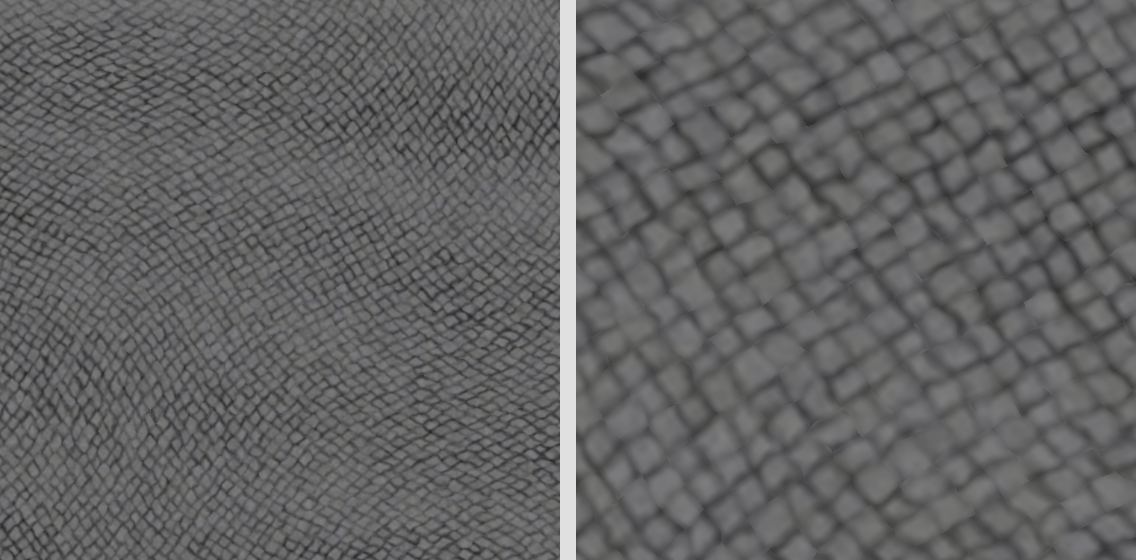
Left: the whole. Right: its middle third, enlarged.
Give the GLSL for this texture, as a three.js fragment shader.

```glsl
// Grey woven cloth: two families of curved thread grooves cross into small
// rounded knots. Wavy phase functions bend the grid, each groove segment is
// shifted, frayed and deepened at random; broad folds and grain shade it.

varying vec2 vUv;

const float THREADS = 46.0;
const vec3 GROOVE_GREY = vec3(0.277, 0.277, 0.280);
const vec3 THREAD_GREY = vec3(0.450, 0.450, 0.452);

float hash(vec2 p) {
  vec3 q = fract(vec3(p.xyx) * 0.1031);
  q += dot(q, q.yzx + 33.33);
  return fract((q.x + q.y) * q.z);
}

float noise(vec2 p) {
  vec2 cell = floor(p);
  vec2 f = fract(p);
  f = f * f * (3.0 - 2.0 * f);
  float low = mix(hash(cell), hash(cell + vec2(1.0, 0.0)), f.x);
  float high = mix(hash(cell + vec2(0.0, 1.0)), hash(cell + 1.0), f.x);
  return mix(low, high, f.y);
}

// Signed noise, from -1 to 1
float wobble(vec2 p, float scale, float seed) {
  return 2.0 * noise(p * scale + seed) - 1.0;
}

vec2 wobble2(vec2 p, float scale, float seed) {
  return vec2(wobble(p, scale, seed), wobble(p, scale, seed + 54.0));
}

// Thread coordinates: x counts falling lines, y counts rising lines
vec2 weaveCoords(vec2 p) {
  float falling = dot(p, vec2(0.72, 0.82)) + 0.040 * sin(5.0 * (p.x - p.y));
  float rising = dot(p, vec2(-0.72, 0.80)) + 0.045 * sin(4.6 * (p.x + p.y - 1.10));
  vec2 drift = 0.010 * wobble2(p, 5.0, 3.0);
  vec2 jitter = 0.0026 * wobble2(p, 40.0, 17.0) + 0.0022 * wobble2(p, 105.0, 29.0);
  return THREADS * (vec2(falling, rising) + drift + jitter) + 100.0;
}

// Soft groove along whole values of "across", broken into segments by "along"
float groove(float across, float along, float seed) {
  float line = floor(across + 0.5);
  vec2 segment = vec2(line, floor(along)) + seed;
  float shift = 0.28 * (hash(segment) - 0.5);
  float depth = mix(0.42, 1.12, hash(segment + 57.0));
  float gap = abs(across - line - shift);
  return depth * (1.0 - smoothstep(-0.05, 0.34, gap));
}

// Broad folds: positive values are lighter and flatter
float foldShade(vec2 p) {
  float height = p.y + 0.12 * p.x + 0.04 * wobble(p, 3.5, 83.0);
  float waves = cos(21.7 * (height - 0.76));
  float strength = mix(0.25, 0.9, noise(p * 3.0 + 37.0));
  float topEdge = smoothstep(0.94, 0.99, p.y);
  float patches = wobble(p, 5.0, 9.0) + 0.5 * wobble(p, 11.0, 47.0);
  return strength * waves + 0.5 * patches + 0.8 * topEdge;
}

void main() {
  vec2 p = vUv;
  vec2 weave = weaveCoords(p);
  float fold = foldShade(p);

  // Crossing grooves merge around round knots, with dark pits where they meet
  float fallingGroove = groove(weave.x, weave.y, 0.0);
  float risingGroove = groove(weave.y, weave.x, 211.0);
  float pit = fallingGroove * risingGroove;
  float dark = fallingGroove + risingGroove - 0.70 * pit;

  // Frayed fibres, and shallower grooves on the light folds
  dark *= 1.0 + 0.30 * wobble(p, 130.0, 151.0);
  dark = mix(0.42, dark, clamp(0.95 - 0.30 * fold, 0.45, 1.15));

  // Each knot gets its own slight tone
  float tone = 0.030 * (hash(floor(weave) + 5.0) - 0.5) * max(1.0 - dark, 0.0);
  float grain = 0.022 * wobble(p, 190.0, 23.0) + 0.022 * wobble(p, 100.0, 61.0);
  float light = tone + grain + 0.025 * fold;

  vec3 cloth = mix(THREAD_GREY, GROOVE_GREY, dark) + light;

  // Faint cool and warm tint
  float tint = wobble(p, 70.0, 131.0);
  cloth += tint * vec3(-0.001, 0.0, 0.010);

  gl_FragColor = vec4(cloth, 1.0);
}
```
